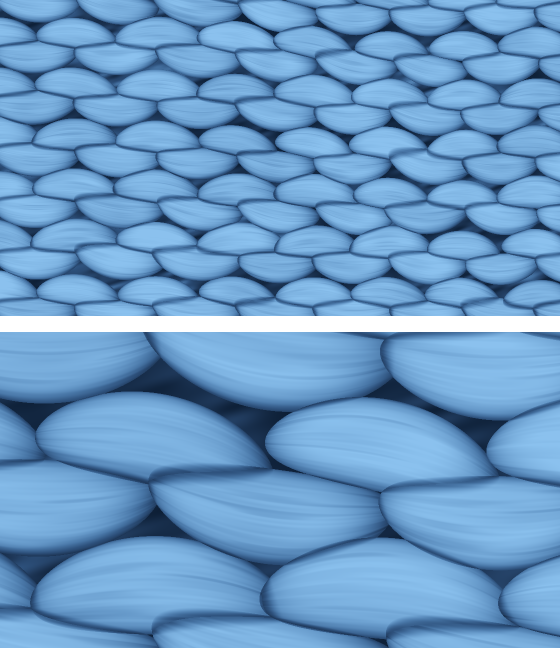
Top, the full canvas; bottom, a detail of the centre.
Give the GLSL for this texture, as a WebGL 2 fragment shader.

```glsl
#version 300 es
precision highp float;
// Chunky blue wool knit: rows of interleaved, twisted, fibrous loops over dark gaps.

uniform vec2 u_resolution;
out vec4 outColor;

const vec2 PITCH = vec2(0.243, 0.160);       // loop spacing, in canvas heights
const float FIRST_ROW = 0.074;               // height of the lowest row
const vec2 UPPER_SIZE = vec2(0.130, 0.051);  // half extents of a top loop
const vec2 LOWER_SIZE = vec2(0.134, 0.053);  // half extents of a bottom loop
const float LOWER_DROP = 0.070;              // bottom loop below its row line
const float TILT = -0.07;                    // loops fall toward the right
const float ARCH = 1.25;                     // bend of domes and bellies
const float LEAN = 0.24;                     // left ends ride over right ends
const float JITTER = 0.012;
const float FIBRE = 0.15;
const float FLOOR_SCORE = -0.35;
const int SAMPLES = 2;                       // supersampling per axis

const vec3 WOOL[6] = vec3[6](
  vec3(0.05, 0.12, 0.21), vec3(0.12, 0.22, 0.35), vec3(0.18, 0.32, 0.49),
  vec3(0.28, 0.46, 0.65), vec3(0.39, 0.59, 0.78), vec3(0.50, 0.71, 0.89));

float hash(vec2 p) {
  vec3 q = fract(vec3(p.xyx) * 0.1031);
  q += dot(q, q.yzx + 33.33);
  return fract((q.x + q.y) * q.z);
}

float noise(vec2 p) {
  vec2 cell = floor(p), f = fract(p);
  f = f * f * (3.0 - 2.0 * f);
  vec2 e = vec2(0.0, 1.0);
  return mix(mix(hash(cell), hash(cell + e.yx), f.x),
             mix(hash(cell + e.xy), hash(cell + e.yy), f.x), f.y);
}

// Tone 0..1 runs from deep shadow to lit wool; above 1 it brightens further.
vec3 woolColor(float tone) {
  float s = clamp(tone * 5.0, 0.0, 5.4);
  int i = min(int(s), 4);
  return mix(WOOL[i], WOOL[i + 1], s - float(i));
}

// Gentle unevenness of the fabric: sagging rows, wider loops at mid left.
vec2 warp(vec2 p) {
  float sag = (0.006 + 0.018 * p.y) * cos(2.4 * (p.x - 1.4));
  float stretch = 0.03 * sin(2.15 * (p.x - 0.24));
  return vec2(p.x - stretch, p.y + sag - FIRST_ROW);
}

// Position inside one loop, scaled so that its outline has radius 1.
vec2 loopSpace(vec2 p, vec2 id, float lower) {
  vec2 key = id * vec2(1.0, 2.0) + vec2(40.0, 60.0 + lower);
  vec3 r = vec3(hash(key), hash(key + 17.3), hash(key + 41.7)) - 0.5;
  vec2 center = (id + vec2(0.5 * lower, 0.0)) * PITCH - vec2(0.0, LOWER_DROP * lower);
  vec2 d = p - center - r.xy * JITTER;
  float angle = TILT + 0.24 * r.z;
  float c = cos(angle), s = sin(angle);
  d = vec2(c * d.x + s * d.y, c * d.y - s * d.x);
  d.y += mix(ARCH, -ARCH, lower) * (d.x * d.x - 0.003);
  return d / (mix(UPPER_SIZE, LOWER_SIZE, lower) * (1.0 + 0.14 * r.y));
}

// Strands drawn together toward both ends of a loop.
float fibres(vec2 q, float seed) {
  float across = q.y / sqrt(max(1.0 - 0.85 * q.x * q.x, 0.1));
  float broad = noise(vec2(q.x * 1.2 + seed * 37.0, across * 5.0 + seed * 91.0));
  float fine = noise(vec2(q.x * 2.0 + seed * 53.0, across * 19.0 + seed * 29.0));
  float groove = smoothstep(0.68, 0.95, noise(vec2(q.x + seed * 71.0, across * 9.0)));
  return 0.6 * (broad - 0.5) + 0.45 * (fine - 0.5) - 0.6 * groove;
}

vec3 knit(vec2 p) {
  vec2 w = warp(p);
  vec2 home = floor(w / PITCH + 0.5);
  float best = FLOOR_SCORE, second = FLOOR_SCORE, seed = 0.0, height = 0.0;
  vec2 front = vec2(0.0);

  // Find the frontmost loop and the runner-up behind it.
  for (int n = 0; n < 18; n++) {
    vec2 id = home + vec2(n % 3 - 1, (n / 3) % 3 - 1);
    float lower = float(n / 9);
    vec2 q = loopSpace(w, id, lower);
    float r2 = dot(q, q);
    if (r2 >= 1.0) continue;
    float z = sqrt(1.0 - r2), score = z - LEAN * q.x;
    if (score > best) {
      second = best;
      best = score;
      front = q;
      height = z;
      seed = hash(id * 3.0 + vec2(80.0, 90.0 + lower));
    } else second = max(second, score);
  }

  // Deep strands half seen through the gaps.
  if (height <= 0.0) {
    float strand = noise(vec2(w.x * 14.0 + w.y * 9.0, w.y * 70.0 - w.x * 25.0) + 50.0);
    return woolColor(0.75 * strand * noise(w * 9.0 + 30.0));
  }

  // Rounded body, shaded right ends and creases, fibres, a tone change per loop.
  float facing = height - 0.16 * front.x + 0.10 * front.y;
  float body = 0.36 + 0.65 * smoothstep(-0.05, 0.92, facing);
  float crease = mix(0.55, 1.0, smoothstep(0.0, 0.55, best - second));
  float cloud = 0.10 * (noise(w * 11.0 + 70.0) - 0.5);
  float tone = body * crease + FIBRE * fibres(front, seed) + cloud + 0.09 * (seed - 0.4);
  return woolColor(tone);
}

void main() {
  vec3 sum = vec3(0.0);
  for (int n = 0; n < SAMPLES * SAMPLES; n++) {
    vec2 offset = (vec2(n % SAMPLES, n / SAMPLES) + 0.5) / float(SAMPLES) - 0.5;
    sum += knit((gl_FragCoord.xy + offset) / u_resolution.y);
  }
  outColor = vec4(sum / float(SAMPLES * SAMPLES), 1.0);
}
```
